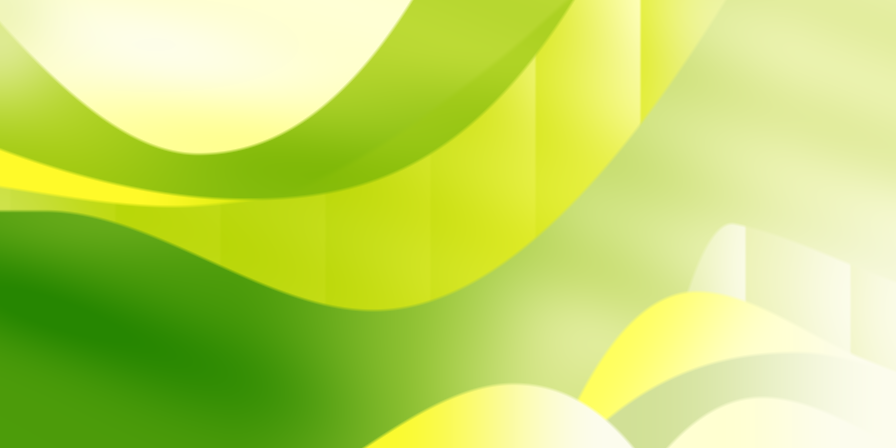
Reproduce this background procedurally as a Shadertoy shader.

```glsl
// Draws flowing lime and cream ribbons over a green field with soft diagonal light.

const vec3 DEEP_GREEN = vec3(0.14, 0.52, 0.00);
const vec3 LEAF       = vec3(0.30, 0.61, 0.04);
const vec3 MOSS       = vec3(0.51, 0.73, 0.04);
const vec3 FERN       = vec3(0.60, 0.78, 0.22);
const vec3 LIME       = vec3(0.74, 0.85, 0.06);
const vec3 YELLOW     = vec3(1.00, 0.98, 0.16);
const vec3 SAGE       = vec3(0.78, 0.87, 0.44);
const vec3 PALE       = vec3(0.90, 0.935, 0.64);
const vec3 CREAM      = vec3(1.00, 1.00, 0.82);
const vec3 MILK       = vec3(0.99, 0.99, 0.93);

const float STRIPE_WIDTH = 0.2344;
const float STRIPE_START = 0.0273;
const float EDGE_SOFTNESS = 0.008;

// Cubic through two knots, each holding (x, height, slope).
float hermite(float x, vec3 a, vec3 b) {
    float w = b.x - a.x;
    float t = clamp((x - a.x) / w, 0.0, 1.0);
    float s = 1.0 - t;
    return mix(a.y, b.y, t * t * (3.0 - 2.0 * t)) + w * t * s * (a.z * s - b.z * t);
}

// Two cubic pieces, continued as straight lines past the end knots.
float wave(float x, vec3 a, vec3 b, vec3 c) {
    float y = x < b.x ? hermite(x, a, b) : hermite(x, b, c);
    return y + a.z * min(x - a.x, 0.0) + c.z * max(x - c.x, 0.0);
}

// Smooth coverage of the region where d is positive.
float cover(float d) {
    float pixel = 1.0 / iResolution.y;
    float slope = max(length(vec2(dFdx(d), dFdy(d))) / pixel, 1e-4);
    return clamp(0.5 + d / (slope * max(pixel, EDGE_SOFTNESS)), 0.0, 1.0);
}

float glow(vec2 p, vec2 center, vec2 radius) {
    vec2 q = (p - center) / radius;
    return exp(-dot(q, q));
}

// Broad light streaks that fall gently to the right.
float rays(vec2 p) {
    float v = p.y + 0.38 * p.x;
    return 0.7 * sin(v * 24.0 + 2.03) + 0.3 * sin(v * 13.0 - p.x + 1.3);
}

// Position from 0 to 1 inside each vertical stripe, with a softened jump.
float stripe(float x, float pixel) {
    float f = fract((x - STRIPE_START) / STRIPE_WIDTH);
    float soft = max(1.5 * pixel, EDGE_SOFTNESS) / STRIPE_WIDTH;
    return f * smoothstep(0.0, soft, 1.0 - f);
}

vec3 field(vec2 p, float streak) {
    vec3 c = mix(LEAF, FERN, smoothstep(0.50, 1.05, p.x));
    c = mix(c, SAGE, smoothstep(0.90, 1.32, p.x + 0.12 * (0.3 - p.y)));
    c = mix(c, PALE, smoothstep(1.25, 1.8, p.x));
    c = mix(c, MILK, 0.8 * glow(p, vec2(2.05, 0.36), vec2(0.4, 0.22)));
    c = mix(c, PALE, 0.75 * glow(p, vec2(1.30, 0.20), vec2(0.20, 0.16)));
    c = mix(c, FERN, 0.35 * glow(p, vec2(0.25, 0.52), vec2(0.35, 0.10)));
    vec2 slanted = vec2(p.x, p.y + 0.3 * p.x);
    float shade = glow(slanted, vec2(0.05, 0.34), vec2(0.32, 0.10));
    shade += 0.6 * glow(slanted, vec2(0.45, 0.31), vec2(0.28, 0.13));
    c = mix(c, DEEP_GREEN, min(shade, 1.0) * 0.95);
    return c + streak * vec3(0.020, 0.014, 0.040) * smoothstep(0.9, 1.4, p.x);
}

vec3 stripedBand(vec2 p, float f, float streak) {
    vec3 c = mix(LIME, vec3(0.89, 0.93, 0.18), smoothstep(0.55, 1.4, p.x));
    float fade = smoothstep(0.95, 1.45, p.x) * smoothstep(0.42, 0.95, p.y);
    c = mix(c, CREAM, fade * (0.14 + 0.66 * f));
    c += (f - 0.5) * vec3(0.022, 0.012, 0.03);
    c = mix(c, PALE, 0.35 * (1.0 - smoothstep(0.0, 0.3, p.x)));
    c = mix(c, PALE, 0.6 * smoothstep(1.42, 1.62, p.x));
    return c + streak * vec3(0.008, 0.006, 0.025);
}

vec3 greenBand(vec2 p, float streak) {
    vec3 c = mix(vec3(0.65, 0.80, 0.08), MOSS, smoothstep(0.1, 0.6, p.x));
    c = mix(c, vec3(0.73, 0.85, 0.20), smoothstep(0.60, 0.90, p.y));
    c = mix(c, PALE, 0.85 * glow(p, vec2(0.0, 0.91), vec2(0.16, 0.13)));
    float crease = wave(p.x, vec3(0.65, 0.57, 0.45), vec3(0.96, 0.75, 0.75), vec3(1.20, 0.94, 0.9));
    float fold = smoothstep(-0.01, 0.01, crease - p.y) * smoothstep(0.6, 0.85, p.x);
    c = mix(c, vec3(0.62, 0.79, 0.06), 0.4 * fold);
    return c + streak * vec3(0.015, 0.01, 0.015);
}

vec3 creamPool(vec2 p, float streak) {
    vec3 c = mix(vec3(1.0, 1.0, 0.58), CREAM, smoothstep(0.66, 0.87, p.y));
    c = mix(c, MILK, 0.6 * glow(p, vec2(0.35, 0.90), vec2(0.3, 0.1)));
    c = mix(c, PALE, 0.6 * glow(p, vec2(0.0, 0.98), vec2(0.12, 0.12)));
    return c + streak * vec3(0.0, 0.0, 0.025);
}

void mainImage(out vec4 fragColor, in vec2 fragCoord) {
    float pixel = 1.0 / iResolution.y;
    vec2 p = fragCoord * pixel;
    float f = stripe(p.x, pixel);
    float streak = rays(p);
    vec3 color = field(p, streak);

    // Upper ribbons, from back to front
    float band = p.y - wave(p.x, vec3(0.1, 0.529, 0.0), vec3(0.833, 0.307, 0.0), vec3(1.62, 1.0, 1.6));
    float strip = p.y - wave(p.x, vec3(0.0, 0.583, -0.15), vec3(0.39, 0.539, 0.0), vec3(0.62, 0.56, 0.1));
    float ribbon = p.y - wave(p.x, vec3(0.0, 0.667, -0.37), vec3(0.55, 0.555, 0.0), vec3(1.281, 1.0, 1.6));
    float pool = p.y - wave(p.x, vec3(0.0, 0.95, -1.1), vec3(0.443, 0.656, 0.0), vec3(0.92, 1.0, 1.6));
    vec3 stripColor = mix(YELLOW, vec3(0.86, 0.92, 0.05), smoothstep(0.3, 0.6, p.x));
    color = mix(color, stripedBand(p, f, streak), cover(band));
    color = mix(color, stripColor, cover(strip) * (1.0 - smoothstep(0.55, 0.62, p.x)));
    color = mix(color, greenBand(p, streak), cover(ribbon));
    color = mix(color, creamPool(p, streak), cover(pool));

    // Lower hills, from back to front
    float veil = wave(p.x, vec3(1.536, 0.35, 3.0), vec3(1.64, 0.5, -0.2), vec3(2.0, 0.37, -0.35)) - p.y;
    float dome = wave(p.x, vec3(1.294, 0.115, 1.9), vec3(1.555, 0.349, 0.0), vec3(1.93, 0.198, -0.4)) - p.y;
    float sash = wave(p.x, vec3(1.354, 0.0625, 0.83), vec3(1.78, 0.213, 0.0), vec3(2.0, 0.167, -0.3)) - p.y;
    float mound = wave(p.x, vec3(1.49, 0.0, 1.1), vec3(1.70, 0.113, 0.0), vec3(2.0, 0.0, -0.55)) - p.y;
    float hill = wave(p.x, vec3(0.8125, 0.0, 0.66), vec3(1.146, 0.143, 0.0), vec3(1.414, 0.0, -1.2)) - p.y;
    vec3 domeColor = mix(vec3(1.0, 1.0, 0.36), CREAM, smoothstep(1.35, 1.75, p.x - 0.5 * (p.y - 0.25)));
    vec3 hillColor = mix(vec3(0.98, 0.98, 0.18), MILK, smoothstep(0.85, 1.36, p.x));
    vec3 veilColor = mix(mix(vec3(0.93, 0.95, 0.72), MILK, smoothstep(1.75, 2.1, p.x)), MILK, f);
    float veilFade = mix(0.55, 0.85, smoothstep(1.54, 1.66, p.x));
    color = mix(color, veilColor, veilFade * cover(veil));
    color = mix(color, mix(domeColor, MILK, smoothstep(1.7, 1.95, p.x)), cover(dome));
    color = mix(color, mix(vec3(0.82, 0.88, 0.59), MILK, smoothstep(1.4, 2.0, p.x)), cover(sash));
    color = mix(color, mix(CREAM, MILK, smoothstep(1.6, 1.9, p.x)), cover(mound));
    color = mix(color, hillColor, cover(hill));

    fragColor = vec4(clamp(color, 0.0, 1.0), 1.0);
}
```
